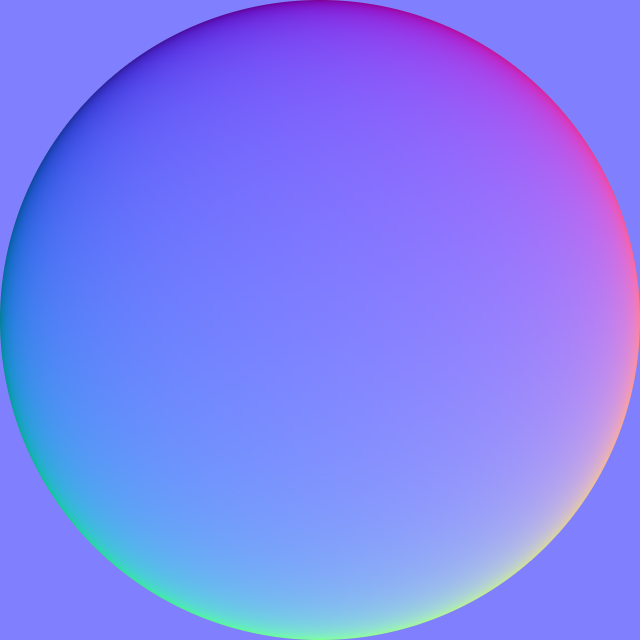
Write a Shadertoy shader that draws this texture map.

```glsl
// Tangent-space normal map of a shallow round dome on a flat plane.

const float DOME_RADIUS = 1.0;   // half the canvas height
const float DOME_HEIGHT = 0.27;  // relative to the radius
const vec3 FLAT_NORMAL = vec3(0.0, 0.0, 1.0);

// Unit normal of a flattened ellipsoid; p lies in the unit disc.
vec3 domeNormal(vec2 p) {
    float elevation = sqrt(max(1.0 - dot(p, p), 0.0));
    return normalize(vec3(DOME_HEIGHT * p, elevation));
}

// Pack a normal into colour, with the green axis pointing down.
vec3 encodeNormal(vec3 n) {
    return 0.5 + 0.5 * vec3(n.x, -n.y, n.z);
}

void mainImage(out vec4 fragColor, in vec2 fragCoord) {
    // Centred canvas units
    float canvas = min(iResolution.x, iResolution.y);
    vec2 p = (2.0 * fragCoord - iResolution.xy) / (canvas * DOME_RADIUS);
    float pixel = 2.0 / (canvas * DOME_RADIUS);

    // Dome over the plane, with a smoothed rim
    float coverage = clamp((1.0 - length(p)) / pixel + 0.5, 0.0, 1.0);
    vec3 plane = encodeNormal(FLAT_NORMAL);
    vec3 dome = encodeNormal(domeNormal(p));

    fragColor = vec4(mix(plane, dome, coverage), 1.0);
}
```
